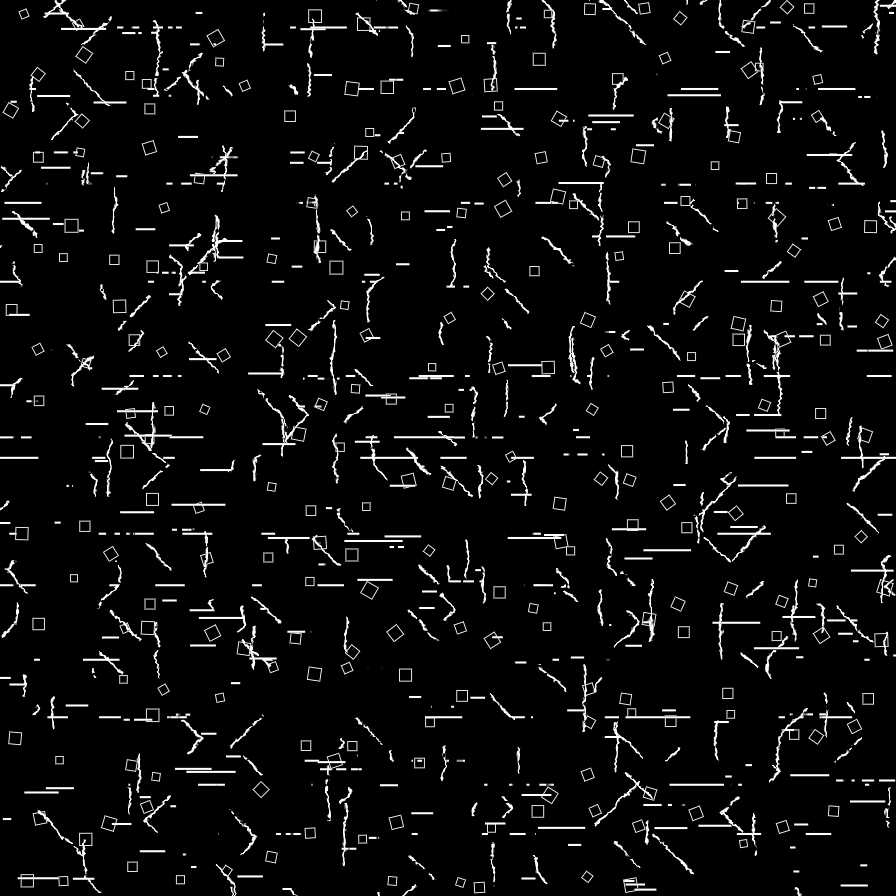
A Shadertoy shader for this pattern:

```glsl
// Scattered white dashes, ragged bent trails and small tilted square outlines on black.

const vec3 GROUND = vec3(0.0);
const vec3 INK = vec3(1.0);

const float STROKE_CELLS = 14.0;      // stroke grid cells per canvas height
const int DASHES_PER_CELL = 3;
const int TRAILS_PER_CELL = 2;
const float DASH_SHARE = 0.6;         // chance that a dash exists
const float TRAIL_SHARE = 0.6;
const float BROKEN_SHARE = 0.4;       // dashes that fall apart into dots
const vec2 DASH_LENGTH = vec2(0.006, 0.07);
const vec2 ARM_LENGTH = vec2(0.004, 0.045);
const float STROKE_WIDTH = 0.0023;

const float RAGGED_SCALE = 380.0;     // fine roughness of the trails
const float RAGGED_AMOUNT = 0.0026;
const float WOBBLE_SCALE = 75.0;      // slow sway of the trails
const float WOBBLE_AMOUNT = 0.006;

const float SQUARE_CELLS = 19.0;
const float SQUARE_SHARE = 0.62;
const vec2 SQUARE_HALF = vec2(0.0040, 0.0073);
const float OUTLINE_WIDTH = 0.0010;

float hash(vec2 p) {
    return fract(sin(dot(p, vec2(127.1, 311.7))) * 43758.5453);
}

vec4 hash4(vec2 p) {
    return vec4(hash(p), hash(p + 17.3), hash(p + 41.9), hash(p + 73.1));
}

float noise(vec2 p) {
    vec2 i = floor(p), f = fract(p);
    f = f * f * (3.0 - 2.0 * f);
    return mix(mix(hash(i), hash(i + vec2(1, 0)), f.x),
               mix(hash(i + vec2(0, 1)), hash(i + vec2(1, 1)), f.x), f.y);
}

// Pixel coverage of a line; lines thinner than a pixel turn grey
float lineCover(float dist, float width, float px) {
    return clamp((0.5 * width - dist) / px + 0.5, 0.0, min(1.0, width / px));
}

float segmentDist(vec2 p, vec2 arm) {
    return length(p - arm * clamp(dot(p, arm) / dot(arm, arm), 0.0, 1.0));
}

// Upward heading: left diagonal, right diagonal or vertical
vec2 heading(float pick) {
    return normalize(vec2(pick < 0.33 ? -1.0 : pick < 0.55 ? 1.0 : 0.0, 1.0));
}

float dash(vec2 p, vec2 cell, int index, float px) {
    vec2 id = cell + 100.0 * float(index + 1);
    vec4 h = hash4(id);
    if (h.x > DASH_SHARE) return 0.0;
    // The first dash of each cell shares its height with its whole row
    float row = index == 0 ? hash(vec2(3.7, cell.y)) : h.z;
    vec2 q = p - (cell + vec2(h.y, row)) / STROKE_CELLS;
    float halfLength = 0.5 * mix(DASH_LENGTH.x, DASH_LENGTH.y, h.w * h.w);
    float ends = clamp((halfLength - abs(q.x)) / px + 0.5, 0.0, 1.0);
    float cover = ends * lineCover(abs(q.y), STROKE_WIDTH, px);
    if (cover > 0.0 && hash(id + 5.5) < BROKEN_SHARE)
        cover *= smoothstep(0.42, 0.54, noise(vec2(p.x * 190.0, h.w * 90.0)));
    return cover;
}

float trail(vec2 p, vec2 cell, int index, float px) {
    vec2 id = cell + 700.0 + 100.0 * float(index);
    vec4 h = hash4(id), g = hash4(id + 9.7);
    if (h.x > TRAIL_SHARE) return 0.0;
    // Two arms leave a shared joint, one upward and one downward
    vec2 q = p - (cell + h.yz) / STROKE_CELLS;
    vec2 arms = mix(vec2(ARM_LENGTH.x), vec2(ARM_LENGTH.y), pow(g.xy, vec2(1.5)));
    float lowerPick = h.w < 0.45 ? g.z : g.w;
    float dist = min(segmentDist(q, heading(g.z) * arms.x),
                     segmentDist(q, -heading(lowerPick) * arms.y));
    return lineCover(dist, STROKE_WIDTH, px);
}

float squareOutline(vec2 p, vec2 cell, float px) {
    vec4 h = hash4(cell + 300.0);
    if (h.x > SQUARE_SHARE) return 0.0;
    vec2 q = p - (cell + 0.1 + 0.8 * h.yz) / SQUARE_CELLS;
    float pick = hash(cell + 351.0);
    float angle = pick < 0.35 ? 0.0 : (h.w - 0.5) * 1.5708;
    float c = cos(angle), s = sin(angle);
    q = abs(mat2(c, -s, s, c) * q);
    float side = mix(SQUARE_HALF.x, SQUARE_HALF.y, hash(cell + 377.0));
    return lineCover(abs(max(q.x, q.y) - side), OUTLINE_WIDTH, px);
}

void mainImage(out vec4 fragColor, in vec2 fragCoord) {
    float px = 1.0 / iResolution.y;
    vec2 p = fragCoord * px;

    // Roughened position for the trails
    vec2 rough = p;
    rough.x += (noise(p * WOBBLE_SCALE) - 0.5) * WOBBLE_AMOUNT;
    rough += (vec2(noise(p * RAGGED_SCALE), noise(p * RAGGED_SCALE + 50.0)) - 0.5) * RAGGED_AMOUNT;
    float wear = smoothstep(0.10, 0.22, noise(p * 210.0 + 20.0));

    vec2 strokeCell = floor(p * STROKE_CELLS), squareCell = floor(p * SQUARE_CELLS);
    float ink = 0.0;
    for (int y = -1; y <= 1; y++)
    for (int x = -1; x <= 1; x++) {
        vec2 offset = vec2(x, y);
        for (int i = 0; i < DASHES_PER_CELL; i++)
            ink = max(ink, dash(p, strokeCell + offset, i, px));
        for (int i = 0; i < TRAILS_PER_CELL; i++)
            ink = max(ink, wear * trail(rough, strokeCell + offset, i, px));
        ink = max(ink, squareOutline(p, squareCell + offset, px));
    }
    fragColor = vec4(mix(GROUND, INK, ink), 1.0);
}
```
